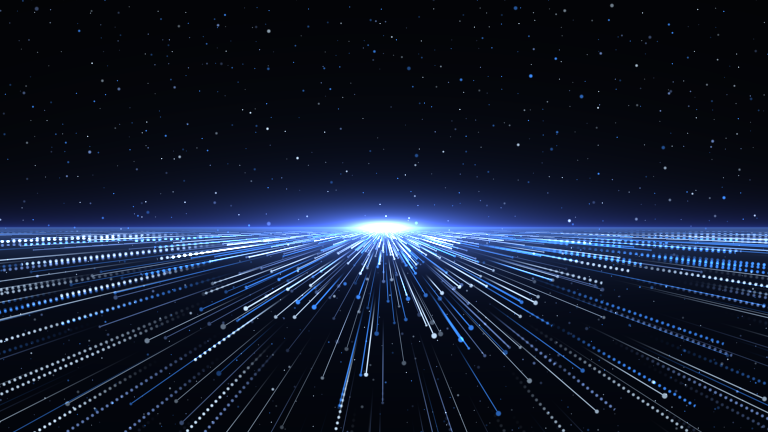
A Shadertoy shader for this background:

```glsl
const float HORIZON = 0.474;
const float LANE_WIDTH = 0.15;      // lane spacing, scaled by depth
const float STREAK_PERIOD = 1.15;   // streak repeat in log radius
const float DOT_SPACING = 0.0135;
const int STREAK_LAYERS = 5;
const int STAR_LAYERS = 4;

const vec3 SKY_TOP = vec3(0.010, 0.013, 0.022);
const vec3 SKY_LOW = vec3(0.045, 0.065, 0.120);
const vec3 FLOOR_BASE = vec3(0.014, 0.026, 0.060);
const vec3 HAZE = vec3(0.22, 0.31, 0.50);
const vec3 NAVY = vec3(0.07, 0.09, 0.25);
const vec3 GLOW_BLUE = vec3(0.16, 0.32, 0.85);
const vec3 WHITE = vec3(0.83, 0.93, 1.00);
const vec3 BLUE = vec3(0.22, 0.52, 0.94);
const vec3 STEEL = vec3(0.38, 0.48, 0.68);

vec3 hash3(vec2 p) {
    vec3 q = fract(vec3(p.xyx) * vec3(0.1031, 0.1030, 0.0973));
    q += dot(q, q.yxz + 33.33);
    return fract((q.xxy + q.yzz) * q.zyx);
}

vec3 tint(float pick) {
    return pick < 0.38 ? WHITE : (pick < 0.72 ? BLUE : STEEL);
}

float disc(float dist, float radius, float px) {
    return 1.0 - smoothstep(max(radius - px, 0.0), radius + px, dist);
}

// Radiating streaks on the floor, each ending in a bright head
vec3 streaks(float x, float depth, float px) {
    float r = length(vec2(x, depth));
    float u = asinh(x / depth);     // du * depth is the distance across a lane
    vec3 sum = vec3(0.0);
    for (int i = 0; i < STREAK_LAYERS; i++) {
        float layer = float(i);
        float v = u / LANE_WIDTH + layer * 0.37 + 60.0;
        float lane = floor(v);
        vec3 laneRnd = hash3(vec2(lane, layer * 19.0 + 3.0));
        float across = abs(fract(v) - 0.5 + (laneRnd.x - 0.5) * 0.5) * LANE_WIDTH * depth;

        float s = log(r) / STREAK_PERIOD + laneRnd.y + 20.0;
        vec3 rnd = hash3(vec2(lane + 71.0 * layer, floor(s) + 11.0));
        float tail = rnd.x * 0.35;
        float head = 0.62 + 0.33 * rnd.y;
        float toHead = (fract(s) - head) * STREAK_PERIOD * r;
        float body = smoothstep(tail, mix(tail, head, 0.7), fract(s))
                   * (1.0 - smoothstep(-px, px, toHead));

        float halfWidth = mix(0.0003, 0.0016, laneRnd.z * laneRnd.z) * (0.5 + r);
        float line = disc(across, halfWidth, px);

        // Outer streaks break up into beads
        float along = (fract(r / DOT_SPACING) - 0.5) * DOT_SPACING;
        float beads = disc(length(vec2(across, along)), 0.0034, px);
        float beaded = step(0.6, laneRnd.z) * smoothstep(0.36, 0.48, r);
        line = mix(line, beads, beaded);

        float headRadius = min(0.0025 + 0.004 * rnd.x, 0.2 * LANE_WIDTH * depth);
        float tip = disc(length(vec2(across, toHead)), headRadius, px);
        float power = step(rnd.z, 0.68) * mix(0.28, 1.0, laneRnd.z);
        sum += tint(fract(rnd.z * 7.3 + laneRnd.x)) * power * max(line * body, tip * (1.0 - beaded));
    }
    return sum * smoothstep(0.004, 0.035, depth);
}

// Scattered particles, from fine dust to a few large points
vec3 stars(vec2 p, float px) {
    vec3 sum = vec3(0.0);
    for (int i = 0; i < STAR_LAYERS; i++) {
        float layer = float(i);
        float size = 0.032 * pow(1.65, layer);
        vec2 g = p / size + layer * 7.3;
        vec3 rnd = hash3(floor(g) + 37.0 * layer + 5.0);
        vec3 look = hash3(floor(g) + 91.0 + 13.0 * layer);
        vec2 offset = (fract(g) - 0.2 - 0.6 * rnd.xy) * size;
        float radius = (0.0006 + 0.0010 * layer) * mix(0.7, 1.25, look.x);
        float power = step(rnd.z, 0.42) * mix(0.2, 0.95, look.y * look.y + 0.12 * layer);
        sum += tint(look.z) * min(power, 1.0) * disc(length(offset), radius, px);
    }
    return sum;
}

void mainImage(out vec4 fragColor, in vec2 fragCoord) {
    float px = 1.0 / iResolution.y;
    vec2 p = fragCoord * px;
    float x = p.x - 0.5 * iResolution.x * px;
    float h = p.y - HORIZON;
    float floorMask = smoothstep(px, -px, h);

    // Sky and floor gradients
    vec3 sky = mix(SKY_TOP, SKY_LOW, exp(-max(h, 0.0) * 6.0) * exp(-x * x * 0.9));
    sky += NAVY * exp(-max(h, 0.0) * 24.0);
    float depth = max(-h, 0.001);
    vec3 ground = FLOOR_BASE * (1.0 - 0.35 * smoothstep(0.2, 0.5, depth));
    ground += HAZE * exp(-depth * 19.0);
    ground += streaks(x, depth, px);
    vec3 color = mix(sky, ground, floorMask);

    color += stars(p, px) * mix(1.0, 0.75, floorMask);

    // Horizon light
    float rim = exp(-abs(h) / 0.006) * (0.12 + 0.55 * exp(-abs(x) / 0.28));
    float halo = exp(-length(vec2(x / 0.16, h / 0.032)));
    float bloom = exp(-length(vec2(x / 0.30, h / 0.11)));
    float core = exp(-dot(vec2(x / 0.065, h / 0.014), vec2(x / 0.065, h / 0.014)));
    color += GLOW_BLUE * (rim + 0.85 * halo + 0.20 * bloom);
    color += WHITE * (core + 0.35 * halo);

    fragColor = vec4(min(color, 1.0), 1.0);
}
```
